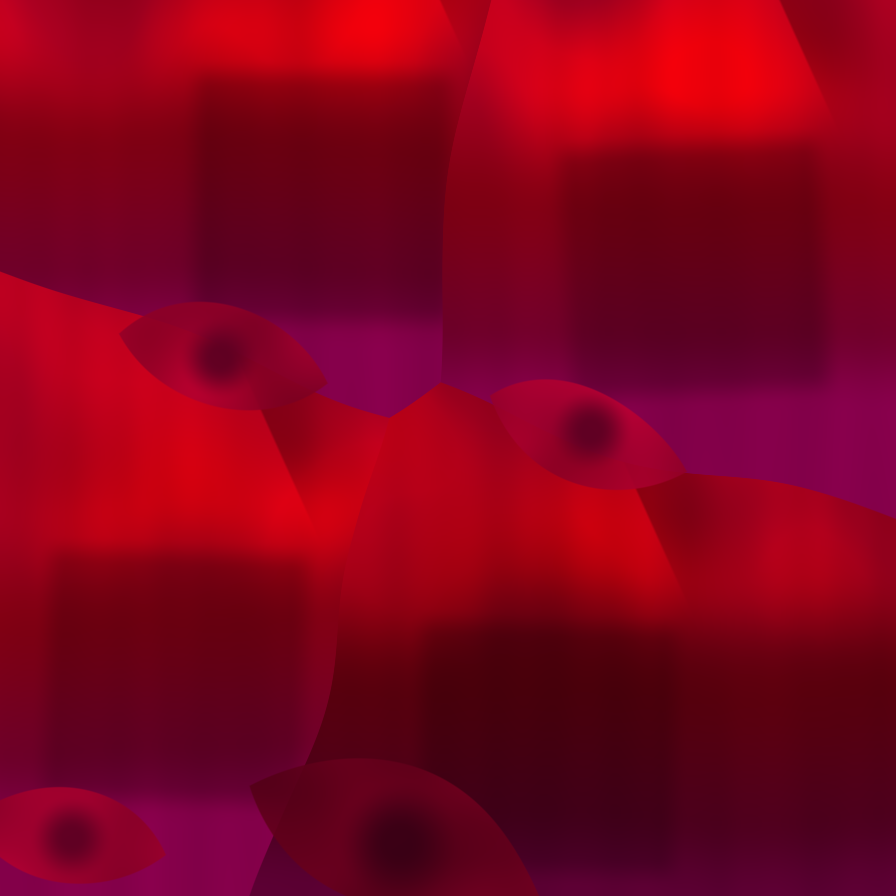
Write a Shadertoy shader that draws this background.

```glsl
// Four large curved cells on a skewed lattice, each falling from glowing red
// through a soft dark block to purple. Warped nearest-site distances give the
// crisp borders; a leaf with a blurred dark spot lies at the foot of each cell.

#define ORIGIN vec2(0.36, 0.78)
#define COLUMN_STEP vec2(0.415, -0.08)
#define ROW_STEP vec2(-0.165, -0.535)
#define SITE_SHIFT vec2(-0.03, 0.09)
#define SPOT_SHIFT vec2(-0.115, -0.18)
#define BLOCK_HALF vec2(0.14, 0.135)
#define LEAF_HALF vec2(0.115, 0.052)
#define WARP 0.07
#define MOTTLE 0.42
#define STREAK 0.10

const vec3 RED = vec3(0.88, 0.0, 0.04);
const vec3 CRIMSON = vec3(0.68, 0.0, 0.13);
const vec3 MAROON = vec3(0.50, 0.0, 0.07);
const vec3 WINE = vec3(0.43, 0.0, 0.17);
const vec3 PURPLE = vec3(0.52, 0.0, 0.29);
const vec3 LEAF = vec3(0.60, 0.0, 0.16);
const vec3 SPOT = vec3(0.34, 0.0, 0.13);

vec2 hash2(vec2 p) {
    vec3 q = fract(p.xyx * vec3(0.1031, 0.1030, 0.0973));
    q += dot(q, q.yzx + 33.33);
    return fract((q.xx + q.yz) * q.zy);
}

float corner(vec2 cell, vec2 offset, vec2 f) {
    return dot(hash2(cell + offset) * 2.0 - 1.0, f - offset);
}

float gradientNoise(vec2 p) {
    vec2 i = floor(p), f = p - i;
    vec2 u = f * f * f * (f * (f * 6.0 - 15.0) + 10.0);
    return mix(mix(corner(i, vec2(0, 0), f), corner(i, vec2(1, 0), f), u.x),
               mix(corner(i, vec2(0, 1), f), corner(i, vec2(1, 1), f), u.x), u.y);
}

mat2 rotation(float a) {
    return mat2(cos(a), sin(a), -sin(a), cos(a));
}

// Lens bounded by two equal arcs, negative inside
float leafDistance(vec2 p, vec2 halfSize) {
    float r = dot(halfSize, halfSize) / (2.0 * halfSize.y);
    return length(vec2(p.x, abs(p.y) + r - halfSize.y)) - r;
}

// Shading inside one cell; p is relative to its block centre
vec3 cellColor(vec2 p, float seed, float deep) {
    float sway = 0.03 * gradientNoise(vec2(p.x * 4.0, seed));
    float v = p.y + sway;
    float mottle = gradientNoise(p * vec2(6.0, 5.0) + seed * 7.3);

    // Vertical ramp with a warm glow above the block
    float glow = exp(-dot((p - vec2(0.0, 0.2)) / vec2(0.17, 0.10),
                          (p - vec2(0.0, 0.2)) / vec2(0.17, 0.10)));
    vec3 top = mix(CRIMSON, RED, clamp(0.85 * glow + mottle, 0.0, 1.0));
    top *= 1.0 + MOTTLE * min(mottle, 0.15);
    vec3 color = mix(WINE, MAROON, smoothstep(-0.12, 0.09, v));
    color = mix(color, top, smoothstep(0.05, 0.20, v));
    color = mix(color, PURPLE, smoothstep(-0.07, -0.17, v));

    // Soft dark block
    vec2 tilted = rotation(0.05 * sin(seed * 2.0)) * p;
    vec2 edge = smoothstep(BLOCK_HALF + 0.02, BLOCK_HALF - 0.015, abs(tilted));
    color *= 1.0 - 0.17 * edge.x * edge.y;

    // Fold: crisp on its left side, fading to the right
    float fold = p.x - 0.23 + 0.45 * p.y;
    color *= 1.0 - 0.28 * smoothstep(-0.002, 0.002, fold)
                 * smoothstep(0.13, 0.0, fold) * smoothstep(0.14, 0.27, p.y);

    // Faint upright streaks, then the darker cell's shade
    color *= 1.0 + STREAK * gradientNoise(vec2(p.x * 22.0, p.y * 1.5 + seed));
    return color * (1.0 - deep * mix(0.31, 0.10, smoothstep(0.08, 0.26, v)));
}

void mainImage(out vec4 fragColor, in vec2 fragCoord) {
    vec2 uv = fragCoord / iResolution.y;
    float px = 1.0 / iResolution.y;
    vec2 warped = uv + WARP * vec2(gradientNoise(uv * 3.2 + 4.7),
                                   gradientNoise(uv * 3.2 + 19.1));
    vec3 color = vec3(0.0);
    float nearest = 10.0;

    // Cells
    for (int k = 0; k < 4; k++) {
        vec2 id = vec2(k % 2, k / 2);
        vec2 centre = ORIGIN + id.x * COLUMN_STEP + id.y * ROW_STEP;
        float d = length(warped - centre - SITE_SHIFT);
        vec3 shade = cellColor(uv - centre, float(k) + 1.5, id.x * id.y);
        color = mix(color, shade, smoothstep(-px, px, nearest - d));
        nearest = min(nearest, d);
    }

    // Leaves and their blurred spots
    for (int k = 0; k < 4; k++) {
        vec2 id = vec2(k % 2, k / 2);
        float deep = id.x * id.y;
        vec2 p = uv - ORIGIN - id.x * COLUMN_STEP - id.y * ROW_STEP
               - SPOT_SHIFT - deep * vec2(-0.05, 0.075);
        float size = 1.0 + 0.5 * deep;
        vec2 q = rotation(0.2 + 0.15 * id.x) * (p + 0.4 * (warped - uv)) / size;
        vec3 leaf = LEAF * (1.0 + 0.5 * gradientNoise(p * 9.0 + float(k)));
        leaf *= 1.0 - 0.36 * deep;
        float inside = smoothstep(px, -px, leafDistance(q, LEAF_HALF) * size);
        color = mix(color, leaf, inside * 0.9);
        float spot = smoothstep(0.048, 0.008, length(p) / size);
        color = mix(color, SPOT * (1.0 - 0.4 * deep), 0.85 * spot);
    }
    fragColor = vec4(color, 1.0);
}
```
